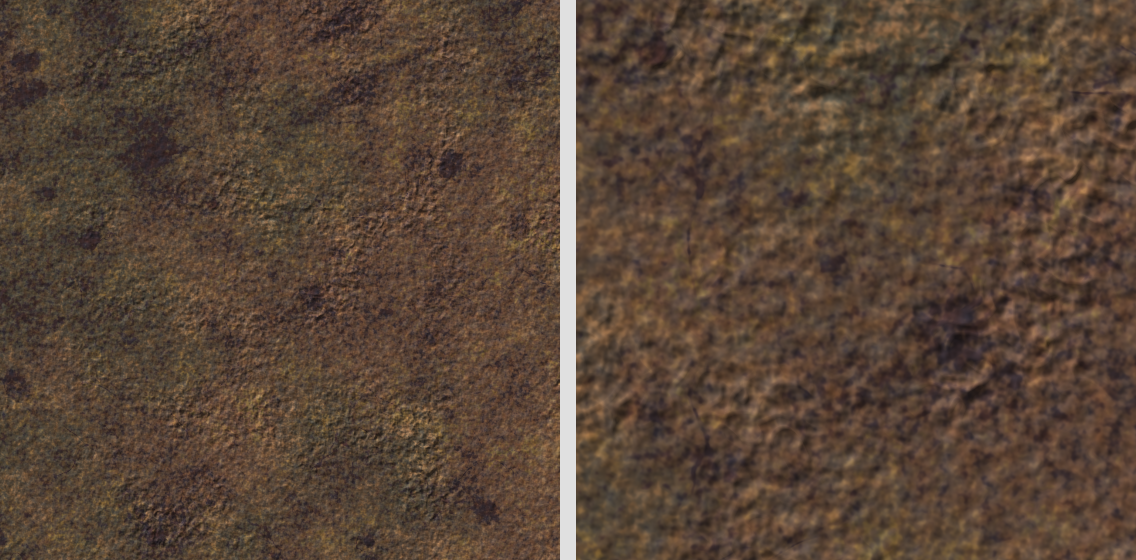
Left: the whole. Right: its middle third, enlarged.
A Shadertoy shader for this texture:

```glsl
// Weathered brown earth: mottled olive and rust soil with pits, cracks and grooves.
// Layered gradient noise sets the tone, an embossed relief adds crisp grit,
// and a jittered grid scatters the pits with their pale lower-right rims.

const vec3 SHADOW = vec3(0.205, 0.155, 0.162);
const vec3 OLIVE = vec3(0.302, 0.264, 0.205);
const vec3 RUST = vec3(0.368, 0.272, 0.218);
const vec3 OCHRE = vec3(0.465, 0.375, 0.220);
const vec3 TAN = vec3(0.490, 0.370, 0.265);
const vec2 LIGHT_DIR = vec2(-0.6, 0.8);

vec3 hash3(vec2 cell) {
    vec3 q = fract(cell.xyx * vec3(0.1031, 0.1030, 0.0973));
    q += dot(q, q.yxz + 33.33);
    return fract((q.xxy + q.yzz) * q.zyx);
}

vec2 gradientAt(vec2 cell) {
    float angle = 6.2832 * hash3(cell).x;
    return vec2(cos(angle), sin(angle));
}

float gradientNoise(vec2 p) {
    vec2 i = floor(p), f = p - i;
    vec2 u = f * f * f * (f * (f * 6.0 - 15.0) + 10.0);
    vec2 e = vec2(1.0, 0.0);
    float low = mix(dot(gradientAt(i), f), dot(gradientAt(i + e), f - e), u.x);
    float high = mix(dot(gradientAt(i + e.yx), f - e.yx),
                     dot(gradientAt(i + e.xx), f - e.xx), u.x);
    return mix(low, high, u.y);
}

mat2 rotation(float angle) {
    float c = cos(angle), s = sin(angle);
    return mat2(c, s, -s, c);
}

float fbm(vec2 p, int octaves) {
    float sum = 0.0, amplitude = 0.5;
    mat2 turn = rotation(0.65);
    for (int i = 0; i < octaves; i++) {
        sum += amplitude * gradientNoise(p);
        p = turn * p * 2.03 + 17.3;
        amplitude *= 0.5;
    }
    return sum;
}

vec2 warp(vec2 p, float frequency, float amount) {
    return p + amount * vec2(fbm(p * frequency + 3.7, 2), fbm(p * frequency + 61.2, 2));
}

// Gritty height with curled creases where flaky is high.
float relief(vec2 p, float flaky) {
    float crease = abs(gradientNoise(warp(p, 30.0, 0.03) * 30.0));
    float curl = abs(gradientNoise(warp(p, 50.0, 0.016) * 62.0 + 29.0));
    return fbm(p * 65.0 + 9.0, 3) - flaky * (1.0 * crease + 0.7 * curl);
}

// Thin broken lines along the zero level of a warped noise.
float cracks(vec2 p, float frequency, float width) {
    vec2 jagged = warp(warp(p, 9.0, 0.09), 45.0, 0.022);
    float level = abs(gradientNoise(jagged * frequency));
    float presence = smoothstep(-0.02, 0.2, fbm(p * 9.0 + 41.0, 3));
    return presence * (1.0 - smoothstep(0.0, width * frequency, level));
}

// Returns x: pit darkness, y: signed light on the rim.
vec2 pits(vec2 p, float cells, float density, float seed) {
    vec2 q = p * cells, home = floor(q), result = vec2(0.0);
    for (int y = -1; y <= 1; y++)
    for (int x = -1; x <= 1; x++) {
        vec2 cell = home + vec2(x, y);
        vec3 place = hash3(cell + seed);
        vec3 form = hash3(cell + seed + 57.0);
        if (place.z > density) continue;
        vec2 fromCenter = q - cell - place.xy;
        vec2 offset = rotation(form.y * 3.14) * fromCenter;
        float radius = mix(0.12, 0.25, form.x);
        float d = length(offset * vec2(1.0, 1.0 + 0.5 * form.z)) / radius;
        float strength = mix(0.35, 1.0, form.z);
        float side = dot(normalize(fromCenter + 1e-4), -LIGHT_DIR);
        float ringOffset = (d - 1.15) * 5.0;
        float floorShade = 0.75 - 0.25 * side * min(d, 1.0);
        result.x = max(result.x, strength * floorShade * (1.0 - smoothstep(0.6, 1.1, d)));
        result.y += strength * exp(-ringOffset * ringOffset) * (0.2 + 0.8 * side);
    }
    return result;
}

// Slanted dark gouges, strongest toward the top.
float grooves(vec2 p) {
    vec2 along = rotation(-0.48) * warp(p, 11.0, 0.05);
    float stroke = smoothstep(0.08, 0.38, gradientNoise(along * vec2(4.5, 19.0) + 5.0));
    return stroke * smoothstep(0.5, 0.8, p.y + 0.3 * gradientNoise(p * 4.0));
}

vec3 soilColor(float tone, float warmth, float yellow) {
    vec3 earth = mix(OLIVE, RUST, warmth);
    vec3 pale = mix(TAN, OCHRE, yellow);
    vec3 color = mix(SHADOW, earth, smoothstep(-0.1, 0.5, tone));
    return mix(color, pale, smoothstep(0.45, 1.05, tone));
}

void mainImage(out vec4 fragColor, in vec2 fragCoord) {
    vec2 p = fragCoord / iResolution.y;
    vec2 rough = warp(warp(p, 32.0, 0.014), 90.0, 0.007);

    float flaky = smoothstep(-0.12, 0.25, fbm(p * 6.0 + 23.0, 3));
    vec2 stepToLight = LIGHT_DIR * 0.0016;
    float emboss = relief(p - stepToLight, flaky) - relief(p + stepToLight, flaky);

    vec2 pit = pits(rough, 7.0, 0.42, 11.0) + 0.8 * pits(rough, 15.0, 0.2, 83.0);
    float broad = fbm(warp(p, 4.0, 0.12) * 5.5, 4);
    float tone = 0.49 + 0.85 * broad + 0.65 * fbm(rough * 22.0 + 7.0, 3);
    tone += 0.75 * fbm(p * 85.0, 2) + 0.95 * fbm(p * 165.0 + 5.3, 2);
    tone += 0.14 * (p.x - 0.5) + 0.32 * pit.y * (0.5 + flaky);
    tone -= 0.65 * pit.x + 0.34 * grooves(p);
    tone -= 0.32 * cracks(p, 5.0, 0.004) + 0.32 * cracks(p + 3.1, 12.0, 0.003);

    float warmth = smoothstep(-0.25, 0.25, 1.1 * fbm(p * 3.0 + 13.0, 4) + 0.35 * (p.x - 0.45));
    float yellow = smoothstep(-0.15, 0.2, fbm(p * 13.0 + 31.0, 3));
    vec3 color = soilColor(tone, warmth, yellow);

    float tint = fbm(p * 75.0 + 71.0, 2);
    color += 0.11 * tint * vec3(0.5, -0.3, -0.9);
    color *= 1.0 + clamp((0.95 + 0.7 * flaky) * emboss, -0.5, 0.55);
    fragColor = vec4(clamp(color, 0.0, 1.0), 1.0);
}
```
